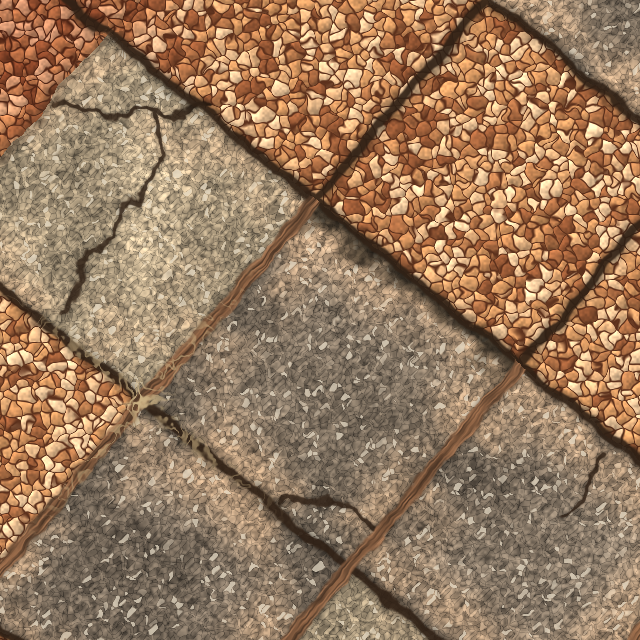
Give the GLSL for this texture, as a Shadertoy shader.

```glsl
// Weathered paving: a skewed diagonal grid of square slabs, some of orange
// pebble aggregate and some of worn grey concrete. Weighted cellular noise makes
// the stones; value noise makes stains, wobbling joints, cracks, moss and straw.

// Layout: one grid crossing and the two slab edges, in canvas units
const vec2 CROSSING = vec2(0.492, 0.688);
const vec2 EDGE_U = vec2(0.323, -0.259);
const vec2 EDGE_V = vec2(0.270, 0.316);
const float SLAB = 0.414;

const float PEBBLE_FREQ = 62.0;
const float GRIT_FREQ = 120.0;
const float JOINT_WIDTH = 0.0042;
const float EARTH_WIDTH = 0.0085;
const float CRACK_WIDTH = 0.0022;

const vec3 PEBBLE_GAP = vec3(0.36, 0.19, 0.11);
const vec3 PEBBLE_RUST = vec3(0.60, 0.35, 0.21);
const vec3 PEBBLE_ORANGE = vec3(0.86, 0.61, 0.39);
const vec3 PEBBLE_PEACH = vec3(0.98, 0.82, 0.64);
const vec3 CONCRETE_DARK = vec3(0.45, 0.40, 0.345);
const vec3 CONCRETE_LIGHT = vec3(0.67, 0.60, 0.49);
const vec3 CONCRETE_TAN = vec3(0.68, 0.56, 0.44);
const vec3 GRIT_PALE = vec3(0.86, 0.82, 0.74);
const vec3 SOIL = vec3(0.19, 0.13, 0.085);
const vec3 EARTH = vec3(0.56, 0.39, 0.27);
const vec3 MOSS = vec3(0.20, 0.17, 0.13);
const vec3 STRAW = vec3(0.80, 0.70, 0.52);

// Crack segments: start xy, end xy
const int CRACKS = 8;
const vec4 CRACK[CRACKS] = vec4[CRACKS](
    vec4(.08, .83, .24, .82), vec4(.24, .82, .32, .835),
    vec4(.245, .815, .26, .76), vec4(.26, .76, .13, .60),
    vec4(.13, .60, .10, .51), vec4(.44, .212, .53, .216),
    vec4(.53, .216, .605, .175), vec4(.94, .285, .875, .20));

vec3 hash3(vec2 p) {
    vec3 q = fract(p.xyx * vec3(0.1031, 0.1030, 0.0973));
    q += dot(q, q.yxz + 33.33);
    return fract((q.xxy + q.yzz) * q.zyx);
}

float noise(vec2 p) {
    vec2 i = floor(p), f = fract(p);
    f = f * f * (3.0 - 2.0 * f);
    return mix(mix(hash3(i).x, hash3(i + vec2(1, 0)).x, f.x),
               mix(hash3(i + vec2(0, 1)).x, hash3(i + vec2(1, 1)).x, f.x), f.y);
}

float fbm(vec2 p) {
    float sum = 0.0, amp = 0.53;
    for (int k = 0; k < 4; k++) {
        sum += amp * noise(p);
        p = mat2(1.6, 1.2, -1.2, 1.6) * p + 7.3;
        amp *= 0.5;
    }
    return sum;
}

// Weighted cellular noise: x = gap to neighbour, y = random tone, z = slope light
vec3 grains(vec2 q) {
    vec2 base = floor(q);
    float first = 9.0, second = 9.0, tone = 0.0, light = 0.0;
    for (int y = -1; y <= 1; y++)
    for (int x = -1; x <= 1; x++) {
        vec2 id = base + vec2(x, y);
        vec3 h = hash3(id + 91.0);
        vec2 off = q - id - h.xy;
        float d = length(off) + 0.4 * h.z;
        if (d < first) {
            second = first;
            first = d;
            tone = fract(h.z * 7.0 + h.x * 3.0);
            light = dot(off, vec2(-0.6, 0.8));
        } else second = min(second, d);
    }
    return vec3(second - first, tone, light);
}

vec3 pebbles(vec2 p) {
    vec2 warp = vec2(noise(p * 70.0), noise(p * 70.0 + 40.0)) - 0.5;
    vec3 g = grains(p * PEBBLE_FREQ + 0.8 * warp);
    float tone = g.y + 0.5 * (fbm(p * 9.0) - 0.5);
    vec3 c = mix(PEBBLE_RUST, PEBBLE_ORANGE, smoothstep(0.0, 0.45, tone));
    c = mix(c, PEBBLE_PEACH, smoothstep(0.45, 0.95, tone));
    c *= 1.0 + 0.35 * g.z + 0.25 * (noise(p * 260.0) - 0.5);
    c = mix(PEBBLE_GAP, c, smoothstep(0.0, 0.24, g.x));
    float rust = 1.0 - smoothstep(0.05, 0.4, length(p - vec2(0.0, 1.0)));
    return c * mix(vec3(1.0), vec3(0.85, 0.72, 0.70), rust);
}

vec3 concrete(vec2 p, float pale, float edge) {
    float stain = fbm(p * 8.0 + 3.0);
    vec3 c = mix(CONCRETE_DARK, CONCRETE_LIGHT, pale);
    float worn = (1.0 - smoothstep(0.02, 0.13, edge)) * smoothstep(0.3, 0.65, stain);
    c = mix(c, CONCRETE_TAN, 0.75 * worn) * (0.72 + 0.56 * stain);
    vec3 g = grains(p * GRIT_FREQ + 1.5 * noise(p * 90.0));
    c *= 0.70 + 0.36 * g.y + 0.5 * (noise(p * 190.0) - 0.5) + 0.25 * smoothstep(0.0, 0.3, g.x);
    return mix(c, GRIT_PALE, 0.75 * smoothstep(0.84, 0.95, g.y) * smoothstep(0.05, 0.3, g.x));
}

float segment(vec2 p, vec4 s) {
    vec2 a = p - s.xy, b = s.zw - s.xy;
    return length(a - b * clamp(dot(a, b) / dot(b, b), 0.0, 1.0));
}

void mainImage(out vec4 fragColor, in vec2 fragCoord) {
    vec2 p = fragCoord / iResolution.y;
    float px = 1.0 / iResolution.y;
    vec2 wobble = vec2(fbm(p * 22.0), fbm(p * 22.0 + 50.0)) - 0.5;

    // Slab coordinates, and distances to the nearest joint each way
    vec2 grid = inverse(mat2(EDGE_U, EDGE_V)) * (p + 0.018 * wobble - CROSSING);
    vec2 cell = floor(grid);
    vec2 joint = abs(grid - round(grid)) * SLAB;
    float edge = min(joint.x, joint.y);

    // One full row and a staircase of pebble slabs; the rest are concrete
    bool isPebble = cell.y == 0.0 || (cell.y < 0.0 && cell.x < -cell.y - 2.0);
    float pale = cell.x == -2.0 * cell.y - 3.0 ? 1.0 : 0.12 * hash3(cell + 20.0).x;
    vec3 color = isPebble ? pebbles(p) : concrete(p, pale, edge);

    // Mossy shadow along the upper edge of the darker concrete
    float moss = 1.0 - smoothstep(0.008, 0.05, -grid.y * SLAB + 0.07 * (fbm(p * 30.0) - 0.5));
    if (cell == vec2(0, -1)) color = mix(color, MOSS * (0.5 + 1.3 * noise(p * 150.0)), 0.8 * moss);

    // Cracks
    float crack = 1.0;
    for (int k = 0; k < CRACKS; k++) crack = min(crack, segment(p + 0.05 * wobble, CRACK[k]));
    float crackHalf = CRACK_WIDTH * (0.4 + 1.2 * noise(p * 40.0));
    color *= 1.0 - 0.25 * (1.0 - smoothstep(0.0, 0.012, crack));
    color = mix(color, SOIL, 0.8 * (1.0 - smoothstep(crackHalf, crackHalf + 0.002 + px, crack)));

    // Joints: dark soil, with brown earth filling the cross joints by concrete
    float faded = grid.x < -0.5 && grid.y > -1.0 ? 0.15 : 1.0;
    float rough = 0.4 + 1.2 * fbm(p * 35.0);
    vec2 seam = 1.0 - smoothstep(vec2(JOINT_WIDTH * rough), vec2(JOINT_WIDTH * rough + 0.003 + px), joint);
    float shade = 1.0 - smoothstep(0.0, 0.022, edge);
    color *= 1.0 - 0.4 * shade * (joint.x < joint.y ? faded : 1.0);
    color = mix(color, SOIL, 0.88 * max(seam.x * faded, seam.y));
    float earth = 1.0 - smoothstep(EARTH_WIDTH * rough, EARTH_WIDTH * rough + 0.003 + px, joint.x);
    float streak = noise(vec2(grid.x * 180.0, grid.y * 12.0));
    if (grid.y < 0.0) color = mix(color, EARTH * (0.55 + 0.75 * streak), 0.85 * earth * faded);

    // Dry straw gathered at the lower crossing and along its joints
    float strand = abs(noise(p * 75.0 + 6.0 * wobble) - 0.5);
    float heap = exp(-140.0 * dot(grid - vec2(0, -1), grid - vec2(0, -1)));
    heap = max(heap, 0.6 * (1.0 - smoothstep(0.0, 0.02, edge)) * smoothstep(0.8, 0.2, length(grid - vec2(0, -1))));
    color = mix(color, STRAW, heap * (1.0 - smoothstep(0.03, 0.10 + 30.0 * px, strand)));

    fragColor = vec4(clamp(color, 0.0, 1.0), 1.0);
}
```
